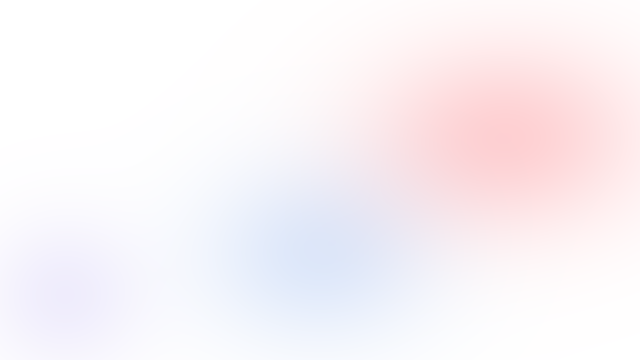
Give the GLSL for this background, as a Shadertoy shader.

```glsl
const vec3 PAPER = vec3(1.0, 0.999, 0.999);
const vec3 ROSE = vec3(0.996, 0.815, 0.823);
const vec3 SKY = vec3(0.865, 0.908, 0.982);
const vec3 LAVENDER = vec3(0.938, 0.928, 0.990);

// Soft elliptical falloff: 1 at the center, fading smoothly to 0
float softGlow(vec2 point, vec2 center, vec2 spread) {
    vec2 offset = (point - center) / spread;
    return exp(-0.5 * dot(offset, offset));
}

// Tints the backdrop like a translucent wash
vec3 wash(vec3 backdrop, vec3 tint, float amount) {
    return backdrop * mix(vec3(1.0), tint, amount);
}

void mainImage(out vec4 fragColor, in vec2 fragCoord) {
    // Height units, with the canvas width given by its aspect
    vec2 point = fragCoord / iResolution.y;
    float aspect = iResolution.x / iResolution.y;

    float roseGlow = softGlow(point, vec2(0.79 * aspect, 0.618), vec2(0.270, 0.185));
    float skyGlow = softGlow(point, vec2(0.497 * aspect, 0.295), vec2(0.230, 0.178));
    float lavenderGlow = softGlow(point, vec2(0.10 * aspect, 0.180), vec2(0.155, 0.150));

    // Layer the three glows over the pale ground
    vec3 color = wash(PAPER, LAVENDER, lavenderGlow);
    color = wash(color, SKY, skyGlow);
    color = wash(color, ROSE, roseGlow);

    fragColor = vec4(color, 1.0);
}
```
